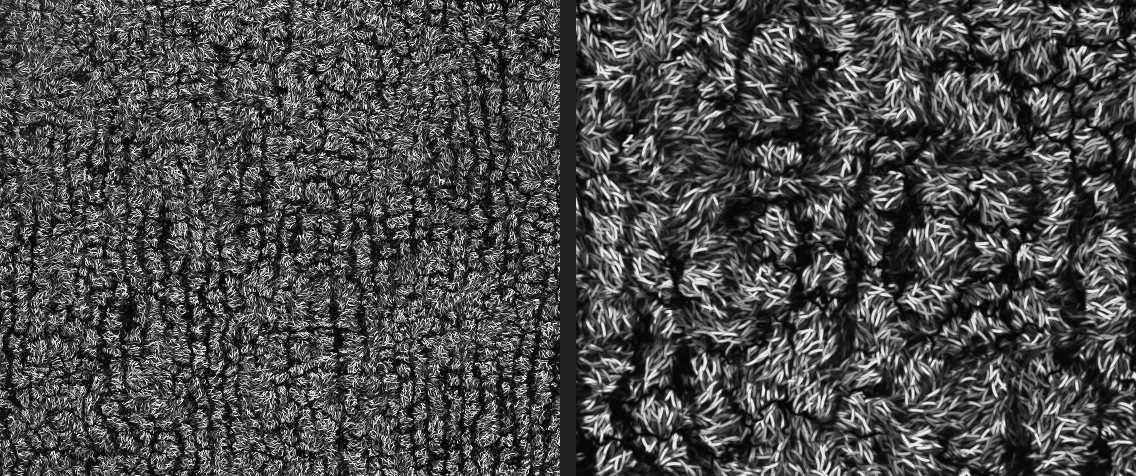
Left, the full canvas; right, a detail of the centre.
Reproduce this texture procedurally as a Shadertoy shader.

```glsl
vec2 hash2(vec2 p) {
    vec3 v = fract(vec3(p.xyx) * vec3(0.1031, 0.1030, 0.0973));
    v += dot(v, v.yzx + 33.33);
    return fract((v.xx + v.yz) * v.zy);
}

float noise(vec2 p) {
    vec2 i = floor(p), f = fract(p);
    f = f * f * (3.0 - 2.0 * f);
    float low = mix(hash2(i).x, hash2(i + vec2(1, 0)).x, f.x);
    float high = mix(hash2(i + vec2(0, 1)).x, hash2(i + vec2(1, 1)).x, f.x);
    return mix(low, high, f.y);
}

vec2 noise2(vec2 p) {
    return vec2(noise(p), noise(p + 57.0)) - 0.5;
}

// Rounded yarn loops stacked in wavering columns; returns their shading
float tufts(vec2 p) {
    vec2 warp = 0.05 * noise2(p * 5.0) + 0.03 * noise2(p * 21.0 + 7.0);
    vec2 frizz = 0.013 * noise2(p * 110.0) + 0.008 * noise2(p * 230.0);
    vec2 q = (p + warp + frizz) / vec2(0.039, 0.034) + 20.0;

    float nearest = 9.0, second = 9.0;
    vec2 toCenter = vec2(0);
    for (int i = -1; i <= 1; i++) {
        float column = floor(q.x) + float(i);
        float stagger = hash2(vec2(column, 3.0)).x;
        for (int j = -1; j <= 1; j++) {
            vec2 id = vec2(column, floor(q.y + stagger) + float(j));
            vec2 center = id + 0.5 + (hash2(id + 11.0) - 0.5) * vec2(0.45, 0.75);
            vec2 offset = q + vec2(0, stagger) - center;
            float d = length(offset);
            if (d < nearest) {
                second = nearest;
                nearest = d;
                toCenter = offset;
            } else {
                second = min(second, d);
            }
        }
    }
    // Gaps fade where neighbouring loops press together
    float gap = 1.0 - smoothstep(0.0, 0.34, second - nearest);
    gap *= 0.45 + 0.55 * smoothstep(0.25, 0.65, noise(p * 37.0 + 23.0));
    float light = 1.0 + 0.3 * dot(toCenter, vec2(0.3, 0.9));

    // Deep seams between columns, stronger toward the bottom
    float depth = smoothstep(0.4, 0.9, noise(p * vec2(15.0, 6.0) + 17.0) + 0.25 - 0.3 * p.y);
    float seam = smoothstep(0.28, 0.46, abs(fract(q.x) - 0.5));
    return (1.0 - gap) * light * (1.0 - 0.85 * depth * seam);
}

// Short, slightly bent strands that share a direction locally
float fibres(vec2 p, float pixel) {
    const float cell = 0.0066;
    float width = max(0.0019, 0.85 * pixel);
    float bright = 0.0;
    for (int k = 0; k < 27; k++) {
        vec2 id = floor(p / cell) + vec2(k % 3 - 1, (k / 3) % 3 - 1);
        vec2 seed = id + float(k / 9) * 211.0 + 5.0;
        vec2 spot = hash2(seed), look = hash2(seed + 97.0);
        vec2 center = (id + spot) * cell;
        float angle = 0.45 + 4.2 * (noise(center * 27.0 + 9.0) - 0.5) + 1.5 * (look.x - 0.5);
        vec2 along = vec2(cos(angle), sin(angle));
        vec2 d = p - center;
        float t = dot(d, along);
        float across = dot(d, vec2(-along.y, along.x)) + (spot.x - 0.5) * 90.0 * t * t;
        float body = 1.0 - smoothstep(0.15 * width, width, abs(across));
        body *= 1.0 - smoothstep(0.003, 0.008, abs(t));
        bright = max(bright, body * (0.08 + 0.92 * look.y * look.y));
    }
    return bright;
}

void mainImage(out vec4 fragColor, in vec2 fragCoord) {
    vec2 p = fragCoord / iResolution.y;
    float shade = tufts(p);
    float strand = fibres(p, 1.0 / iResolution.y);

    // Broad uneven wear and a paler upper left corner
    float wear = 0.95 + 0.15 * noise(p * 3.0 + 41.0);
    float haze = 1.0 - smoothstep(0.0, 0.5, length(p - vec2(0.0, 1.0)));
    float gray = 0.025 + shade * wear * (0.04 + 0.93 * strand);
    gray = mix(gray, 0.05 + 0.85 * gray, haze);
    fragColor = vec4(vec3(min(gray, 0.9)), 1.0);
}
```
